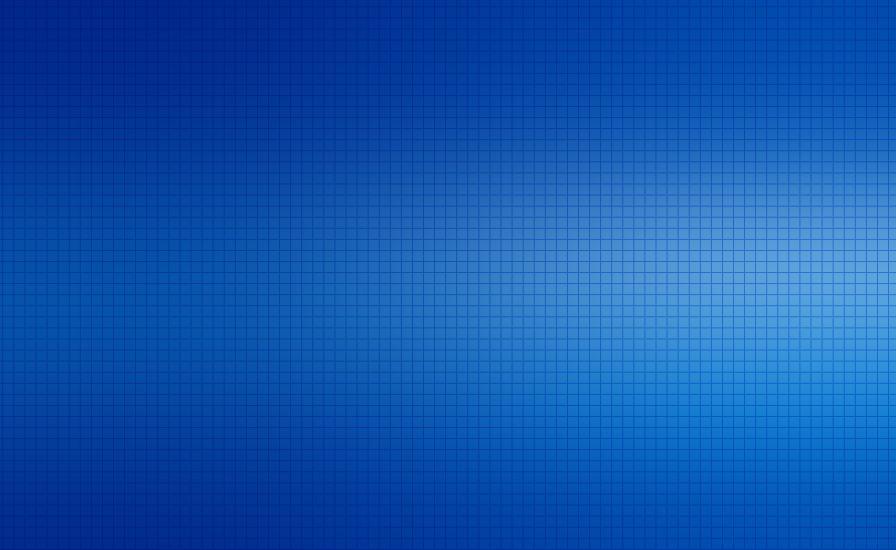
A Shadertoy shader for this background:

```glsl
// A deep blue backdrop lit by a soft horizontal glow from the right,
// overlaid with a fine square grid. The light is a left-to-right ramp plus
// Gaussian bands; the grid is a repeated, area-filtered line distance.

#define GRID_CELL 0.02013
#define GRID_PHASE vec2(0.25, 0.06)
#define LINE_WIDTH 0.0015
#define LINE_TINT vec3(0.35, 0.66, 0.94)
#define NAVY vec3(0.0, 0.14, 0.53)
#define ROYAL vec3(0.0, 0.285, 0.67)
#define BAND_LIGHT vec3(0.025, 0.185, 0.135)
#define PALE_LIGHT vec3(0.335, 0.17, 0.06)
#define CYAN_LIGHT vec3(0.0, 0.055, 0.045)

// Gaussian falloff around a centre
float bell(float value, float centre, float spread) {
    float d = (value - centre) / spread;
    return exp(-0.5 * d * d);
}

// Smooth background light, uv in 0..1
vec3 backdrop(vec2 uv) {
    vec3 color = mix(NAVY, ROYAL, smoothstep(0.1, 0.95, uv.x));
    color += BAND_LIGHT * bell(uv.y, 0.45, 0.23);
    color += PALE_LIGHT * bell(uv.y, 0.51, 0.15) * smoothstep(0.15, 0.9, uv.x);
    color += CYAN_LIGHT * bell(uv.y, 0.24, 0.1) * smoothstep(0.3, 0.8, uv.x);
    return color;
}

// Fraction of a pixel covered by grid lines, p in canvas heights
float gridCoverage(vec2 p, float pixel) {
    vec2 dist = abs(fract(p / GRID_CELL - GRID_PHASE + 0.5) - 0.5) * GRID_CELL;
    vec2 overlap = (0.5 * (LINE_WIDTH + pixel) - dist) / pixel;
    vec2 cover = clamp(overlap, 0.0, min(1.0, LINE_WIDTH / pixel));
    return max(cover.x, cover.y);
}

void mainImage(out vec4 fragColor, in vec2 fragCoord) {
    vec2 uv = fragCoord / iResolution.xy;
    float pixel = 1.0 / iResolution.y;

    vec3 color = backdrop(uv);
    float lines = gridCoverage(fragCoord * pixel, pixel);
    color *= mix(vec3(1.0), LINE_TINT, lines);

    fragColor = vec4(color, 1.0);
}
```
